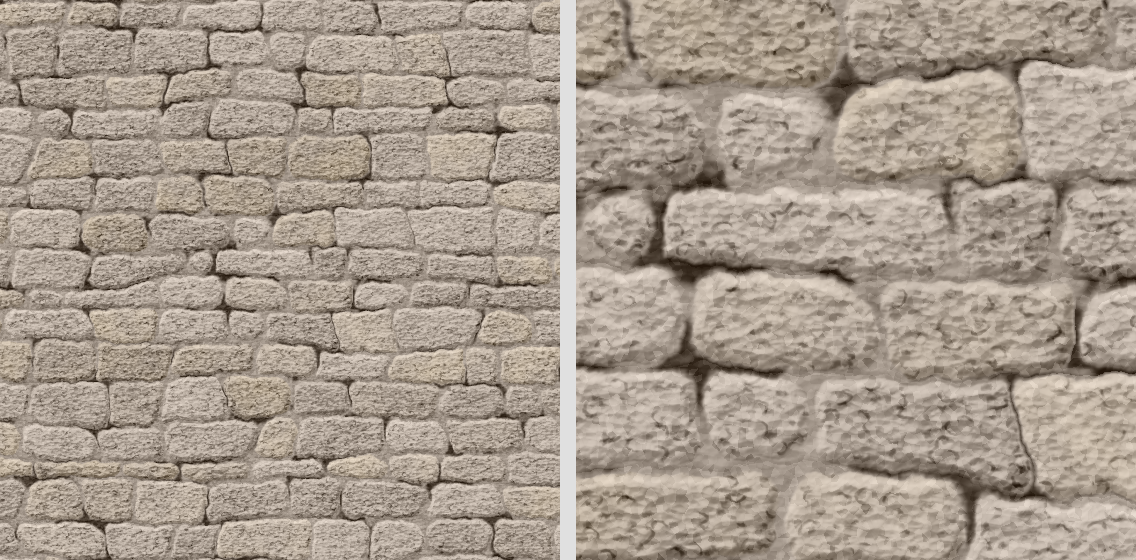
Left: the whole. Right: its middle third, enlarged.
Write a WebGL 2 fragment shader that draws this texture.

```glsl
#version 300 es
precision highp float;

uniform vec2 u_resolution;
out vec4 fragColor;

const vec2 GRID = vec2(8.4, 16.0);   // average stones across and up

float hash(vec2 p) {
    vec3 q = fract(vec3(p.xyx) * 0.1031);
    q += dot(q, q.yzx + 33.33);
    return fract((q.x + q.y) * q.z);
}

// Cellular noise: offset to the nearest point, its distance, its random id
vec4 cells(vec2 p) {
    vec2 base = floor(p);
    vec4 best = vec4(0.0, 0.0, 9.0, 0.0);
    for (int j = -1; j <= 1; j++) {
        for (int i = -1; i <= 1; i++) {
            vec2 cell = base + vec2(i, j);
            vec2 offset = p - cell - vec2(hash(cell), hash(cell + 71.0));
            float dist = length(offset);
            if (dist < best.z) best = vec4(offset, dist, hash(cell + 137.0));
        }
    }
    return best;
}

// Layered sines, roughly -1 to 1
float waves(vec2 p) {
    float sum = 0.0, amp = 0.55;
    for (int i = 0; i < 5; i++) {
        sum += amp * sin(p.x + 1.7 * sin(p.y + float(i)));
        p = mat2(1.5, 1.2, -1.2, 1.5) * p + 2.3;
        amp *= 0.6;
    }
    return sum;
}

float smoothMin(float a, float b, float k) {
    float h = max(k - abs(a - b), 0.0) / k;
    return min(a, b) - h * h * k * 0.25;
}

// Uneven bed line below a row
float bedLine(float row, float x) {
    float s = x * 5.0 + hash(vec2(row, 5.0)) * 7.0;
    float k = floor(s);
    float h = mix(hash(vec2(k, row)), hash(vec2(k + 1.0, row)), smoothstep(0.15, 0.85, s - k));
    return row + 0.48 * (h - 0.5) + 0.26 * (hash(vec2(row, 61.0)) - 0.5);
}

// Slanted upright joint at the left of a column
float joint(float column, float row, float y) {
    vec2 id = vec2(column, row);
    return column + 0.62 * (hash(id + 19.0) - 0.5) + 0.3 * (hash(id + 43.0) - 0.5) * (y - row - 0.5);
}

// Stone lookup: inset from its outline, distance above its bed, id
vec4 stoneAt(vec2 uv) {
    vec2 warp = vec2(waves(uv * 62.0), waves(uv.yx * 66.0 + 9.0));
    vec2 p = (uv + 0.0034 * warp) * GRID;
    float row = floor(p.y);
    if (p.y < bedLine(row, uv.x)) row -= 1.0;
    else if (p.y > bedLine(row + 1.0, uv.x)) row += 1.0;
    p.x += 9.0 * hash(vec2(row, 83.0));
    float column = floor(p.x);
    if (p.x < joint(column, row, p.y)) column -= 1.0;
    else if (p.x > joint(column + 1.0, row, p.y)) column += 1.0;

    vec2 id = vec2(column, row);
    float below = (p.y - bedLine(row, uv.x)) / GRID.y;
    float above = (bedLine(row + 1.0, uv.x) - p.y) / GRID.y;
    float left = (p.x - joint(column, row, p.y)) / GRID.x;
    float right = (joint(column + 1.0, row, p.y) - p.x) / GRID.x;
    float corner = mix(0.008, 0.03, hash(id + 3.0));
    float inset = smoothMin(min(below, above), min(left, right), corner);
    return vec4(inset - mix(0.0015, 0.0045, hash(id + 7.0)), below, id);
}

// Relief of stone faces and mortar
float relief(vec2 uv) {
    float inset = stoneAt(uv).x;
    float face = smoothstep(-0.001, 0.0065, inset);
    float chips = 0.0022 * cells(uv * vec2(42.0, 80.0)).z + 0.0016 * cells(uv * vec2(125.0, 185.0)).z;
    return 0.0038 * face + mix(0.3, 1.0, face) * (chips + 0.0006 * waves(uv * 80.0));
}

// Hollow dark pits, stretched along the bed
float pits(vec2 uv, float amount) {
    vec4 c = cells(uv * vec2(75.0, 145.0) + 0.4 * waves(uv * 120.0));
    return step(1.0 - amount, c.w) * (1.0 - smoothstep(0.1, 0.4, c.z));
}

// Broken shell rims, each a partial ring
float shells(vec2 uv, float amount) {
    vec4 c = cells(uv * vec2(56.0, 70.0) + 0.12 * waves(uv * 110.0));
    float turn = c.w * 40.0;
    float arc = smoothstep(-0.1, 0.12, dot(c.xy, vec2(cos(turn), sin(turn))));
    float rim = 1.0 - smoothstep(0.02, 0.1, abs(c.z - 0.28));
    return step(1.0 - amount, c.w) * arc * rim;
}

void main() {
    vec2 uv = gl_FragCoord.xy / u_resolution.y;
    vec4 stone = stoneAt(uv);
    vec2 id = stone.zw;
    float edge = max(0.0009, 0.5 / u_resolution.y);
    float face = smoothstep(-edge, edge, stone.x);

    // Light from the upper left
    float eps = 0.0012;
    float h = relief(uv);
    vec2 slope = vec2(relief(uv + vec2(eps, 0.0)) - h, relief(uv + vec2(0.0, eps)) - h) / eps;
    float light = dot(slope, vec2(0.4, -0.9));
    light /= 1.0 + abs(light);

    // Stone and mortar tones
    float grain = cells(uv * 230.0).w - 0.5;
    float blotch = waves(uv * 32.0 + id);
    float rough = mix(0.2, 0.6, hash(id + 31.0));
    float stoneTone = 0.71 + 0.1 * (hash(id + 53.0) - 0.5) + 0.03 * blotch + 0.15 * grain;
    stoneTone -= 0.17 * pits(uv, rough) + 0.17 * shells(uv, rough);
    float mortarTone = 0.64 + 0.03 * blotch + 0.11 * grain;

    // Thin shade under stones and patchy open crevices
    float under = 1.0 - smoothstep(0.0005, 0.004, stone.y);
    float open = smoothstep(-0.05, 0.5, waves(uv * 27.0 + 4.0));
    float depth = 1.0 - smoothstep(-0.0035, 0.0004, stone.x);
    mortarTone -= 0.07 * under + 0.38 * open * depth;

    float tone = mix(mortarTone, stoneTone, face) + 0.4 * light;
    tone -= 0.45 * max(tone - 0.75, 0.0);
    tone = max(tone, 0.14);

    // Warm grey, some stones more ochre
    float ochre = face * smoothstep(0.55, 1.0, hash(id + 97.0)) * (0.6 + 0.4 * blotch);
    vec3 color = tone - vec3(0.0, 0.048, 0.094) + ochre * vec3(0.012, 0.0, -0.04);
    fragColor = vec4(color, 1.0);
}
```
